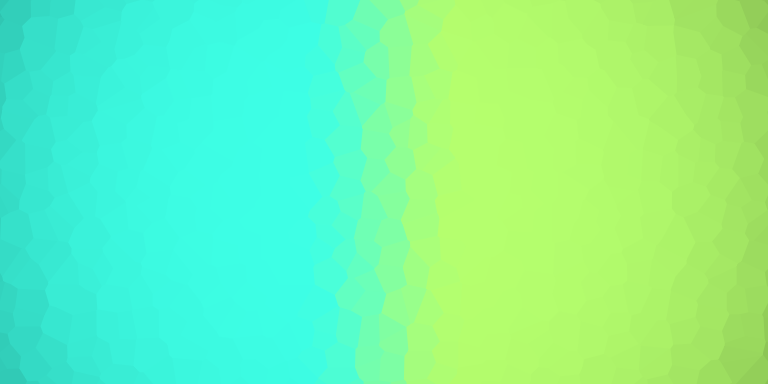
Give the GLSL for this background, as a WebGL 1 fragment shader.

```glsl
precision highp float;

uniform vec2 u_resolution;

const float ROWS = 16.0;

// Two pseudo-random values per cell, without sine
vec2 hash2(vec2 cell) {
  vec3 q = fract(cell.xyx * vec3(0.1031, 0.1030, 0.0973));
  q += dot(q, q.yzx + 33.33);
  return fract((q.xx + q.yz) * q.zy);
}

// Cyan to lime blend with darker sides, uv in 0..1
vec3 gradient(vec2 uv) {
  vec3 cyan = vec3(0.24, 1.0, 0.90);
  vec3 lime = vec3(0.71, 1.0, 0.43);
  vec3 color = mix(cyan, lime, smoothstep(0.39, 0.60, uv.x));
  vec2 offset = (uv - 0.5) * vec2(2.0, 1.0);
  float radius2 = dot(offset, offset);
  return color * (1.0 - 0.14 * radius2 * radius2);
}

void main() {
  vec2 p = gl_FragCoord.xy / u_resolution.y * ROWS;
  vec2 base = floor(p);

  // Nearest and second nearest Voronoi sites
  vec2 nearest = base;
  vec2 second = base;
  float nearestDist = 100.0;
  float secondDist = 100.0;
  for (int j = -2; j <= 2; j++) {
    for (int i = -2; i <= 2; i++) {
      vec2 cell = base + vec2(float(i), float(j));
      vec2 site = cell + hash2(cell + 7.0);
      float dist = distance(p, site);
      if (dist < nearestDist) {
        second = nearest;
        secondDist = nearestDist;
        nearest = site;
        nearestDist = dist;
      } else if (dist < secondDist) {
        second = site;
        secondDist = dist;
      }
    }
  }

  // Flat colour per cell, blended over one pixel at the borders
  vec2 across = second - nearest;
  float border = dot(0.5 * (nearest + second) - p, across) / max(length(across), 0.001);
  float pixel = ROWS / u_resolution.y;
  float inside = clamp(0.5 + border / pixel, 0.0, 1.0);
  vec2 toUv = vec2(u_resolution.y / u_resolution.x, 1.0) / ROWS;
  vec3 color = mix(gradient(second * toUv), gradient(nearest * toUv), inside);

  gl_FragColor = vec4(color, 1.0);
}
```
